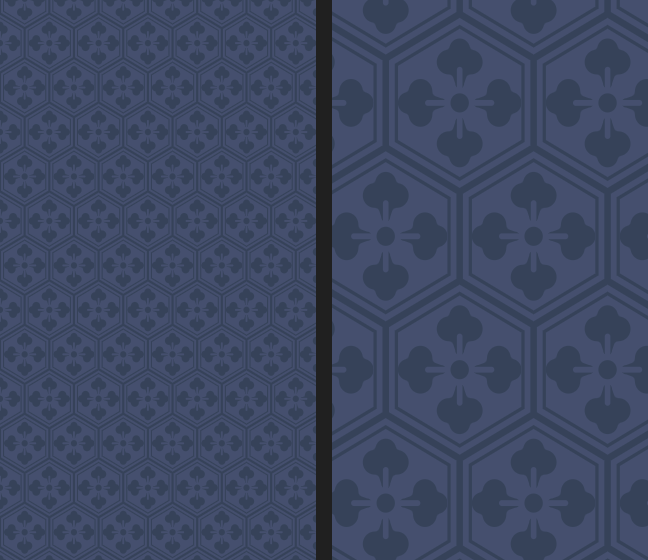
Left, the full canvas; right, a detail of the centre.
This pattern is drawn by a Shadertoy shader. Its source:

```glsl
#define CELLS_ACROSS 6.41
#define STRETCH 1.0415
#define OFFSET vec2(0.5, 0.541)
#define BORDER_HALF 0.022
#define INLINE_INSET 0.072
#define INLINE_HALF 0.011
#define DOT_RADIUS 0.062
#define STAMEN_HALF 0.019
#define LIGHT vec3(0.27, 0.31, 0.43)
#define DARK vec3(0.21, 0.26, 0.35)

const float ROOT3 = 1.7320508;

float smoothUnion(float a, float b, float k) {
    float h = max(k - abs(a - b), 0.0) / k;
    return min(a, b) - 0.25 * h * h * k;
}

// Position relative to the nearest centre of a unit-width hexagon grid
vec2 hexLocal(vec2 p) {
    vec2 period = vec2(1.0, ROOT3);
    vec2 a = mod(p + 0.5 * period, period) - 0.5 * period;
    vec2 b = mod(p, period) - 0.5 * period;
    return dot(a, a) < dot(b, b) ? a : b;
}

float hexEdgeDistance(vec2 q) {
    q = abs(q);
    return 0.5 - max(q.x, dot(q, vec2(0.5, 0.5 * ROOT3)));
}

// Vertical rod whose radius changes from base to top
float taperedRod(vec2 q, float base, float top, float baseRadius, float topRadius) {
    float h = clamp((q.y - base) / (top - base), 0.0, 1.0);
    return length(q - vec2(0.0, mix(base, top, h))) - mix(baseRadius, topRadius, h);
}

// Four lobed petals around a dot, each slit by a pale stamen
float flowerDistance(vec2 q) {
    float dotShape = length(q) - DOT_RADIUS;
    q = abs(q);
    if (q.x > q.y) q = q.yx;

    float petal = taperedRod(q, 0.125, 0.27, 0.030, 0.080);
    float shoulder = length(q - vec2(0.075, 0.265)) - 0.080;
    float tip = length(q - vec2(0.0, 0.348)) - 0.070;
    petal = smoothUnion(petal, shoulder, 0.03);
    petal = smoothUnion(petal, tip, 0.025);

    float stamen = taperedRod(q, 0.06, 0.215, STAMEN_HALF, STAMEN_HALF);
    return min(max(petal, -stamen), dotShape);
}

void mainImage(out vec4 fragColor, in vec2 fragCoord) {
    float pixel = CELLS_ACROSS / iResolution.x;
    vec2 p = fragCoord * pixel;
    p.y /= STRETCH;
    vec2 q = hexLocal(p - OFFSET);

    // Thick shared border with a fine line inside each cell
    float edge = hexEdgeDistance(q);
    float border = edge - BORDER_HALF;
    float inner = abs(edge - INLINE_INSET) - INLINE_HALF;

    float shape = min(min(border, inner), flowerDistance(q));
    float ink = clamp(0.5 - shape / pixel, 0.0, 1.0);
    fragColor = vec4(mix(LIGHT, DARK, ink), 1.0);
}
```
